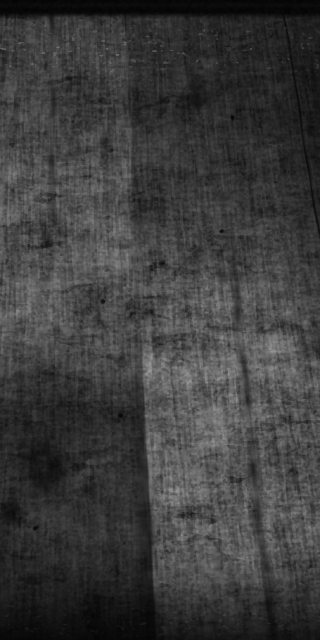
Reproduce this texture procedurally as a Shadertoy shader.

```glsl
vec3 hash(vec2 p) {
    vec3 q = fract(p.xyx * vec3(0.1031, 0.103, 0.0973));
    q += dot(q, q.yxz + 33.33);
    return fract((q.xxy + q.yzz) * q.zyx);
}

// Smooth cellular noise: random cell values blended by distance
float cells(vec2 p) {
    vec2 base = floor(p);
    float sum = 0.0, total = 0.0;
    for (int y = -1; y <= 1; y++)
    for (int x = -1; x <= 1; x++) {
        vec2 id = base + vec2(x, y);
        vec3 rnd = hash(id + 71.0);
        vec2 d = id + rnd.xy - p;
        float w = exp(-6.0 * dot(d, d));
        sum += w * rnd.z;
        total += w;
    }
    return sum / total - 0.5;
}

float layers(vec2 p) {
    float sum = 0.0, amp = 1.0;
    for (int i = 0; i < 5; i++) {
        sum += amp * cells(p);
        p = mat2(1.6, 1.2, -1.2, 1.6) * p + 17.3;
        amp *= 0.65;
    }
    return sum;
}

float line(float x, float center, float width) {
    float d = (x - center) / width;
    return exp(-d * d);
}

float blot(vec2 p, vec2 center, vec2 size) {
    vec2 d = (p - center) / size;
    return exp(-dot(d, d));
}

void mainImage(out vec4 fragColor, in vec2 fragCoord) {
    vec2 uv = fragCoord / iResolution.xy;
    vec2 p = uv * vec2(1.0, 2.0);
    float y = uv.y;

    // Boards fan out towards the bottom
    float spread = 0.45 * (1.0 - y);
    float u = (uv.x + 0.17 * spread) / (1.0 + spread);
    vec2 wood = vec2(u, p.y);
    float cloud = layers(p * vec2(5.0, 7.0));
    float wobble = 0.003 * sin(y * 23.0) + 0.002 * sin(y * 61.0 + 1.0);

    // Board tones
    float leftTone = mix(0.18, 0.31, smoothstep(0.34, 0.52, y))
                   - 0.08 * smoothstep(0.65, 1.0, y);
    float rightTone = mix(0.385, 0.175, smoothstep(0.34, 0.88, y));
    float rightBoard = smoothstep(0.386, 0.393, u + 0.3 * wobble);
    float tone = mix(leftTone, rightTone, rightBoard);
    tone *= 1.0 - 0.12 * smoothstep(0.64, 0.65, u) * smoothstep(0.4, 0.9, y);

    // Mottling, cross smudges, fibres and fine grit
    float smudge = layers(vec2(p.x * 5.0, p.y * 17.0 + cloud));
    float fibre = cells(wood * vec2(170.0, 14.0)) + 0.4 * cells(wood * vec2(75.0, 4.0) + 9.0);
    float weave = cells(p * vec2(24.0, 125.0));
    float grit = cells(p * 135.0);
    float specks = cells(p * vec2(60.0, 75.0) + 31.0);
    float detail = 0.29 * cloud + 0.25 * smudge * (0.3 + line(y, 0.53, 0.25))
                 + 0.35 * fibre + 0.2 * weave + 0.33 * grit + 0.14 * specks;
    detail -= 0.25 * smoothstep(0.33, 0.47, specks);

    // Short broken cross scratches
    float scratch = cells(vec2(p.x * 9.0, p.y * 55.0 + 2.0 * cloud) + 50.0);
    detail -= 0.22 * smoothstep(0.3, 0.45, scratch);
    tone *= max(1.0 + detail, 0.15);

    // Broken seams and faint worn tracks
    float worn = clamp(0.5 + 1.2 * cells(vec2(3.0, p.y * 14.0)) + 0.5 * grit, 0.0, 1.0);
    float seam = line(u, 0.388, 0.003) * worn * (0.1 + 0.45 * smoothstep(0.6, 0.9, y));
    seam += line(u, 0.378, 0.02) * 0.4 * worn * smoothstep(0.45, 0.2, y);
    seam += line(u, 0.88 + 0.5 * wobble, 0.003) * (0.45 + 0.3 * worn);
    seam += line(u, 0.64 + wobble, 0.009) * worn * 0.65 * smoothstep(0.75, 0.4, y);
    seam += line(u, 0.165 + wobble, 0.009) * worn * 0.55 * smoothstep(0.5, 0.8, y);
    tone *= 1.0 - clamp(seam, 0.0, 0.9);

    // Knots, with ragged outlines
    vec2 ragged = p + 0.06 * vec2(cells(p * 24.0), cells(p * 24.0 + 40.0))
                    + 0.03 * vec2(cells(p * 60.0), cells(p * 60.0 + 40.0));
    float knot = blot(ragged, vec2(0.62, 1.69), vec2(0.045, 0.055))
               + 0.6 * blot(ragged, vec2(0.68, 1.745), vec2(0.025))
               + blot(ragged, vec2(0.15, 0.56), vec2(0.06, 0.08))
               + blot(ragged, vec2(0.045, 0.39), vec2(0.03, 0.04));
    tone *= 1.0 - 0.55 * min(knot, 1.0);

    // Curved scrapes
    float arc = length(ragged - vec2(0.48, 0.3)) - 0.31;
    tone += 0.07 * line(arc, 0.0, 0.018) * blot(p, vec2(0.31, 0.55), vec2(0.13));
    float scrape = ragged.y - 1.62 - 0.65 * (p.x - 0.42);
    tone *= 1.0 - 0.4 * line(scrape, 0.0, 0.011) * blot(p, vec2(0.5, 1.67), vec2(0.1, 0.2));

    // Nail holes
    for (int i = 0; i < 5; i++) {
        vec3 rnd = hash(vec2(i, 5.0));
        vec2 hole = vec2(rnd.x, 0.2 + 1.5 * fract(float(i) * 0.618 + 0.1));
        float d = length(mix(p, ragged, 0.15) - hole);
        tone *= 1.0 - 0.75 * smoothstep(0.01, 0.004, d);
    }

    // Tiny pale chips near both ends
    float ends = line(y, 0.92, 0.035) + line(y, 0.025, 0.025);
    tone += 0.16 * ends * smoothstep(0.33, 0.46, cells(p * vec2(85.0, 130.0) + 13.0));

    // Shaded ends and the dark bar at the top
    tone *= smoothstep(-0.07, 0.18, y);
    tone *= 1.0 - 0.3 * smoothstep(0.82, 1.02, uv.x) * smoothstep(0.2, 0.6, y);
    float bar = smoothstep(0.969, 0.982, y);
    tone = mix(tone, 0.025 + 0.02 * line(y, 0.992, 0.004) + 0.02 * grit, bar);
    fragColor = vec4(vec3(clamp(tone, 0.0, 1.0)), 1.0);
}
```
